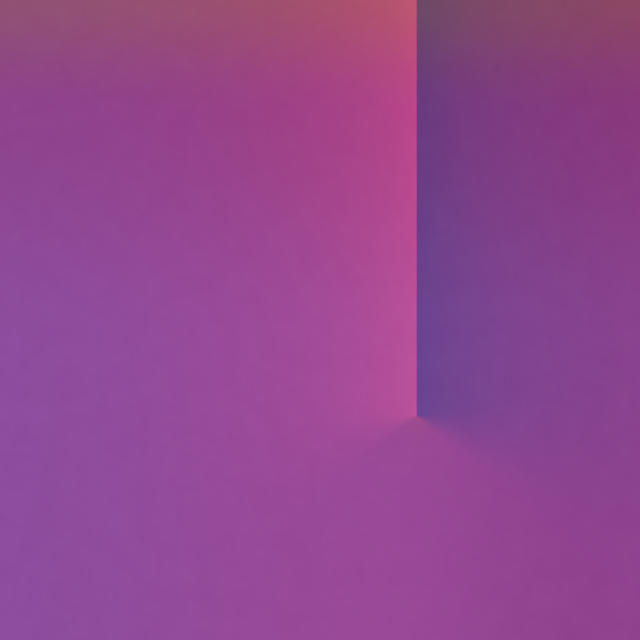
This background is drawn by a Shadertoy shader. Its source:

```glsl
// A violet backdrop folded along a vertical crease hanging from the top.
// Pink light falls on the left of the crease and blue shade on the right;
// both dissolve around its tip. Gradient noise adds a faint mottling.

const vec2 TIP = vec2(0.651, 0.349);
const vec3 VIOLET = vec3(0.555, 0.300, 0.620);
const vec3 ORCHID = vec3(0.600, 0.287, 0.592);
const vec3 PLUM = vec3(0.565, 0.260, 0.560);
const vec3 PINK = vec3(0.735, 0.315, 0.605);
const vec3 BLUE = vec3(0.410, 0.265, 0.565);
const vec3 UPPER_TINT = vec3(0.0, -0.040, -0.070);
const vec3 TOP_TINT = vec3(0.010, 0.060, -0.100);
const vec3 TIP_TINT = vec3(0.025, 0.010, -0.045);

// Pseudo-random unit gradient for a lattice cell
vec2 cellGradient(vec2 cell) {
    vec3 p = fract(vec3(cell.xyx) * vec3(0.1031, 0.1030, 0.0973));
    p += dot(p, p.yzx + 33.33);
    float angle = 6.2832 * fract((p.x + p.y) * p.z);
    return vec2(cos(angle), sin(angle));
}

float gradientNoise(vec2 p) {
    vec2 i = floor(p), f = fract(p);
    vec2 u = f * f * f * (f * (f * 6.0 - 15.0) + 10.0);
    vec2 e = vec2(0.0, 1.0);
    float a = dot(cellGradient(i), f);
    float b = dot(cellGradient(i + e.yx), f - e.yx);
    float c = dot(cellGradient(i + e.xy), f - e.xy);
    float d = dot(cellGradient(i + e.yy), f - e.yy);
    return mix(mix(a, b, u.x), mix(c, d, u.x), u.y);
}

// Broad horizontal wash from violet through orchid to plum
vec3 wash(float x) {
    vec3 color = mix(VIOLET, ORCHID, smoothstep(0.0, 0.60, x));
    return mix(color, PLUM, smoothstep(0.58, 0.95, x));
}

// Crease strength: sharp at the tip, softer away from it
float creaseFade(vec2 offset) {
    float spread = abs(offset.x);
    return smoothstep(0.0, 1.0, (offset.y + spread) / (0.002 + 1.25 * spread));
}

void mainImage(out vec4 fragColor, in vec2 fragCoord) {
    vec2 uv = fragCoord / iResolution.xy;
    vec2 offset = uv - TIP;
    float pixel = 1.0 / iResolution.x;

    // Light and shade on either side of the crease
    float side = smoothstep(-0.5 * pixel, 0.5 * pixel, offset.x);
    float reach = mix(0.13, 0.20, side);
    float fade = creaseFade(offset);
    float glow = fade * exp(-abs(offset.x) / reach);
    vec3 color = mix(wash(uv.x), mix(PINK, BLUE, side), glow);

    // Small warm notch below the tip
    color += TIP_TINT * (1.0 - fade) * exp(-length(offset) / 0.025);

    // Warmer, duller tones toward the top
    color += UPPER_TINT * smoothstep(0.45, 0.87, uv.y);
    color += TOP_TINT * smoothstep(0.82, 1.02, uv.y);

    // Faint mottling at two scales
    float mottle = gradientNoise(uv * 24.0) + 0.7 * gradientNoise(uv * 65.0);
    color += 0.009 * mottle * vec3(0.6, 1.0, 0.7);

    fragColor = vec4(color, 1.0);
}
```
